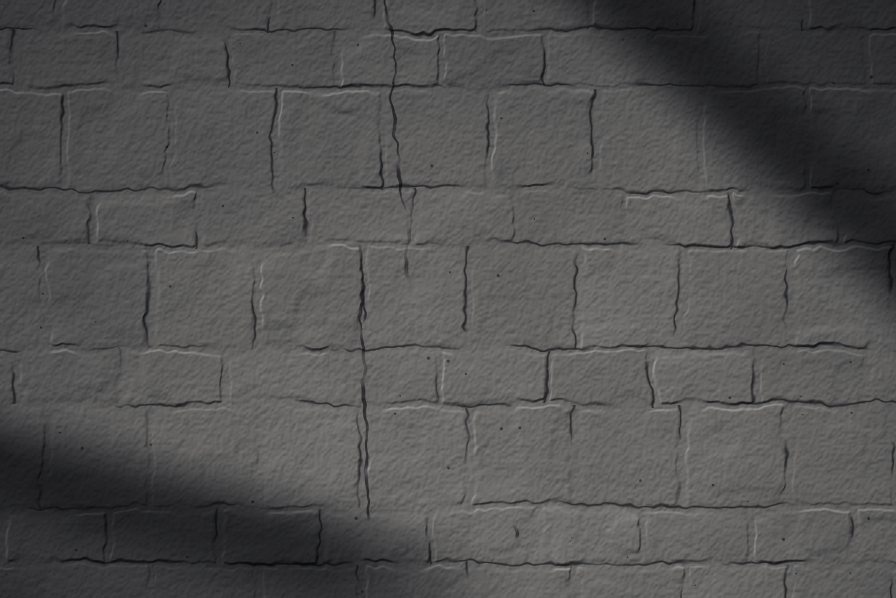
Give the GLSL for this texture, as a WebGL 2 fragment shader.

```glsl
#version 300 es
precision highp float;
// Grey painted block wall: alternating tall and short courses, cracks and soft diagonal shadows.
uniform vec2 u_resolution;
out vec4 outColor;

const float BRICK_W = 0.1777;      // all lengths are in canvas heights
const float TALL_H = 0.172;
const float SHORT_H = 0.0936;
const float FIRST_COURSE = 0.119;  // part of the first course hidden above the top
const float COURSE_SHIFT[9] = float[9](0.55, 0.16, 0.60, 0.88, 0.43, 0.14, 0.43, 0.05, 0.43);
const float JOINT = 0.003;
const float CREVICE_W = 0.0021;
const float CREVICE_DARK = 0.55;
const float GRAIN = 0.23;
const float RIPPLE = 0.28;
const vec2 LIGHT_DIR = vec2(-0.5, 0.85);
const vec2 GLOW_CENTER = vec2(0.85, 0.27);
const float GLOW = 0.405;
const vec2 GLOW_FALLOFF = vec2(0.13, 0.19);
const vec3 SHADE_TINT = vec3(0.98, 0.99, 1.05);
const vec3 LIT_TINT = vec3(1.01, 1.0, 0.99);

float hash(vec2 p) {
  vec3 q = fract(vec3(p.xyx) * 0.1031);
  q += dot(q, q.yzx + 33.33);
  return fract((q.x + q.y) * q.z);
}

float noise(vec2 p) {
  vec2 i = floor(p), f = fract(p);
  f = f * f * (3.0 - 2.0 * f);
  return mix(mix(hash(i), hash(i + vec2(1, 0)), f.x),
             mix(hash(i + vec2(0, 1)), hash(i + vec2(1, 1)), f.x), f.y);
}

float fbm(vec2 p) {
  float sum = 0.0, amp = 0.5;
  for (int i = 0; i < 4; i++) {
    sum += amp * noise(p);
    p = p * 2.03 + 17.1;
    amp *= 0.5;
  }
  return sum;
}

// Uneven block: x is height, y the broken dark crevice below and right of it, z its tone
vec3 block(vec2 p) {
  vec2 q = p + 0.022 * (vec2(fbm(p * 13.0), fbm(p * 13.0 + 40.0)) - 0.47);
  q += 0.006 * (vec2(noise(p * 75.0), noise(p * 75.0 + 60.0)) - 0.5);
  float depth = 1.0 - q.y + FIRST_COURSE;
  float pairH = TALL_H + SHORT_H;
  float pair = floor(depth / pairH);
  float y = depth - pair * pairH;
  bool isShort = y > TALL_H;
  float h = isShort ? SHORT_H : TALL_H;
  if (isShort) y -= TALL_H;
  int row = clamp(int(pair) * 2 + (isShort ? 1 : 0), 0, 8);
  float x = q.x / BRICK_W - COURSE_SHIFT[row];
  vec2 id = vec2(floor(x) + 20.0, float(row) + 3.0);
  vec2 local = vec2((fract(x) - 0.5) * BRICK_W, y - 0.5 * h);
  vec2 inset = JOINT * (0.7 + vec2(2.2, 0.7) * vec2(hash(id), hash(id + 7.0)));
  vec2 corner = 0.5 * vec2(BRICK_W, h) - inset;
  vec2 edge = corner - abs(local);
  float wear = smoothstep(0.3, 0.65, noise(p * 19.0 + 5.0));
  float soft = mix(0.012, 0.004, wear);
  float amount = mix(0.25, 0.95, hash(id + 31.0)) * mix(0.3, 1.0, wear);
  float height = amount * smoothstep(0.0, soft, edge.x) * smoothstep(0.0, soft, edge.y);
  vec2 gap = (local - corner) / CREVICE_W;
  vec2 line = exp(-gap * gap);
  line.y *= smoothstep(0.38, 0.66, noise(p * vec2(11.0, 30.0) + 70.0));
  line.x *= smoothstep(0.5, 0.72, noise(p * vec2(9.0, 17.0) + 90.0));
  return vec3(height, max(line.x, line.y), hash(id + 53.0));
}

// Fine bumpy paint over gentle unevenness
float surfaceHeight(vec2 p) {
  float stucco = noise(p * 120.0) + 0.9 * noise(p * 215.0 + 9.0);
  return block(p).x + GRAIN * stucco + RIPPLE * fbm(p * vec2(24.0, 34.0) + 3.0);
}

// Hairline vertical crack that breaks off and widens between two heights
float crack(vec2 p, float x, float lean, float low, float high) {
  float wander = 0.04 * (fbm(vec2(p.y * 11.0, x * 30.0)) - 0.47) + 0.006 * noise(vec2(p.y * 75.0, x));
  float path = x + lean * (p.y - low) + wander;
  float width = 0.0024 * noise(vec2(p.y * 24.0, x * 9.0));
  float span = smoothstep(low, low + 0.05, p.y) * (1.0 - smoothstep(high - 0.03, high, p.y));
  span *= smoothstep(0.15, 0.6, noise(vec2(p.y * 33.0, x * 50.0)));
  return span * (1.0 - smoothstep(width, width + 0.0024, abs(p.x - path)));
}

// Few small holes in the paint
float pits(vec2 p) {
  vec2 cell = floor(p * 34.0);
  vec2 center = 0.25 + 0.5 * vec2(hash(cell + 2.0), hash(cell + 8.0));
  float radius = 0.05 + 0.08 * hash(cell + 15.0);
  float spot = 1.0 - smoothstep(radius * 0.4, radius, length(fract(p * 34.0) - center));
  return spot * step(0.955, hash(cell));
}

// Soft shadow that lifts partly behind its core
float shadow(vec2 p, vec2 origin, vec2 normal) {
  float s = dot(p - origin, normal);
  return smoothstep(-0.13, -0.005, s) * (1.0 - 0.42 * smoothstep(0.015, 0.13, s));
}

void main() {
  vec2 p = gl_FragCoord.xy / u_resolution.y;
  vec2 e = vec2(0.0016, 0.0);
  vec2 slope = vec2(surfaceHeight(p + e.xy) - surfaceHeight(p - e.xy),
                    surfaceHeight(p + e.yx) - surfaceHeight(p - e.yx));
  float relief = -dot(slope, LIGHT_DIR);
  relief = clamp(relief * (relief > 0.0 ? 0.7 : 0.95), -0.6, 0.38);

  vec2 away = p - GLOW_CENTER;
  float light = GLOW - dot(GLOW_FALLOFF, away * away);
  float upper = shadow(p, vec2(1.055, 1.0), vec2(0.686, 0.727));
  float lower = shadow(p, vec2(0.0, 0.219), vec2(-0.263, -0.965));
  lower *= 1.0 - smoothstep(0.5, 0.9, p.x);
  light *= (1.0 - 0.63 * upper) * (1.0 - 0.62 * lower);

  vec3 wall = block(p);
  float tone = light * (1.0 + relief) * (0.91 + 0.15 * fbm(p * 7.0) + 0.06 * wall.z);
  tone *= 1.0 - CREVICE_DARK * wall.y;
  float cracks = max(crack(p, 0.68, -0.08, 0.52, 1.05), crack(p, 0.605, 0.0, 0.07, 0.53));
  cracks = max(cracks, crack(p, 0.855, 0.0, 0.0, 0.13));
  tone *= (1.0 - 0.55 * cracks) * (1.0 - 0.45 * pits(p));
  outColor = vec4(tone * mix(SHADE_TINT, LIT_TINT, smoothstep(0.1, 0.4, tone)), 1.0);
}
```
